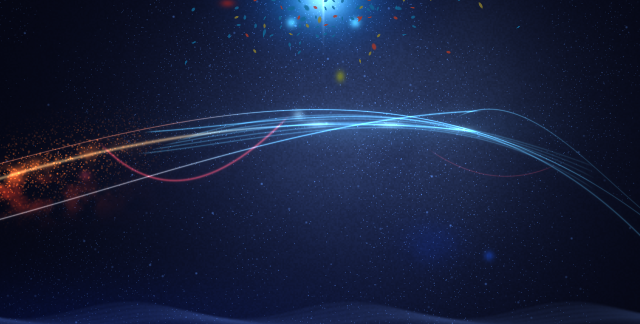
A WebGL 2 fragment shader for this background:

```glsl
#version 300 es
precision highp float;
// Night-blue starry backdrop: a cyan burst with confetti at the top edge, light
// strands (cubics through four heights) across the middle, an ember trail at the
// left and pale veils along the bottom.
uniform vec2 u_resolution;
out vec4 fragColor;

#define ASPECT 1.969
#define STAR_GAIN .62
#define GRAIN .09
#define WIDTH .0025
#define BURST vec2(.995, 1.01)
#define DARK vec3(.016, .022, .068)
#define NAVY vec3(.055, .082, .18)
#define HAZE vec3(.125, .16, .19)
#define CYAN vec3(.20, .43, .52)
#define EMBER vec3(.62, .27, .07)
#define CRIMSON vec3(.50, .13, .15)

vec3 hash3(vec2 p) {
  vec3 q = fract(p.xyx * vec3(.1031, .1030, .0973));
  q += dot(q, q.yxz + 33.33);
  return fract((q.xxy + q.yzz) * q.zyx);
}

float noise(vec2 p) {
  vec2 i = floor(p), f = fract(p);
  f *= f * (3. - 2. * f);
  return mix(mix(hash3(i).x, hash3(i + vec2(1, 0)).x, f.x),
             mix(hash3(i + vec2(0, 1)).x, hash3(i + 1.).x, f.x), f.y);
}

float fbm(vec2 p) {
  float sum = 0., amp = .5;
  for (int i = 0; i < 4; i++) { sum += amp * noise(p); p = p * 2.03 + 7.1; amp *= .5; }
  return sum;
}

// Soft ellipse
float glow(vec2 p, float x, float y, float rx, float ry) {
  vec2 q = (p - vec2(x, y)) / vec2(rx, ry);
  return exp(-dot(q, q));
}

// Cubic through four evenly spaced heights
float arc(float x, float x0, float x1, vec4 h) {
  float u = 3. * (x - x0) / (x1 - x0), a = u - 1., b = u - 2., c = u - 3.;
  return (u * (3. * h.y * b * c - 3. * h.z * a * c + h.w * a * b) - h.x * a * b * c) / 6.;
}

float strand(vec2 p, float x0, float x1, vec4 h, float width) {
  float y = arc(p.x, x0, x1, h);
  float slope = (arc(p.x + .002, x0, x1, h) - y) / .002;
  float d = abs(p.y - y) / sqrt(1. + slope * slope) / width;
  float ends = smoothstep(x0 - .05, x0, p.x) * (1. - smoothstep(x1, x1 + .05, p.x));
  return ends * (exp(-d * d) + .07 * exp(-d * .35));
}

// One jittered dot per cell of a tilted grid, kept by chance
float dots(vec2 p, float scale, float chance, float radius) {
  p = mat2(.8, .6, -.6, .8) * p * scale;
  vec3 h = hash3(floor(p) + 200.);
  float d = length(fract(p) - .2 - .6 * h.xy) / scale;
  return step(h.z, chance) * (1. - smoothstep(0., radius, d)) * (.3 + .7 * h.x);
}

// Rotated paper flakes, thinning out away from the burst
vec4 confetti(vec2 p, float scale) {
  vec2 cell = floor(p * scale);
  vec3 h = hash3(cell + 41.), k = hash3(cell + 97.);
  vec2 q = fract(p * scale) - .35 - .3 * h.xy;
  float s = sin(6.283 * k.x), c = cos(6.283 * k.x);
  q = mat2(c, -s, s, c) * q;
  float shape = 1. - smoothstep(.5, 1.3, length(q / vec2(.26, .08 + .1 * k.y)));
  float keep = step(h.z, .6 * glow((cell + .5) / scale, .995, .98, .29, .11));
  vec3 tint = vec3(.07, .4, .58);
  if (k.z > .7) tint = vec3(.55, .5, .18);
  if (k.z > .86) tint = vec3(.65, .22, .16);
  return vec4(tint, shape * keep * .8);
}

void main() {
  vec2 p = gl_FragCoord.xy / u_resolution * vec2(ASPECT, 1);

  // Sky, haze and grain
  float cloud = fbm(p * 4.), mid = glow(p, 1.06, .53, .68, .72);
  vec3 col = DARK + NAVY * mid;
  col += HAZE * glow(p, 1.17, .64, .47, .34) * (.6 + .7 * cloud);
  col += vec3(.003, .02, .1) * glow(p, .25, 0., .7, .14);
  col += vec3(0, .05, .22) * glow(p, 1.32, .25, .085, .06) * (.2 + cloud);
  col += vec3(.02, .1, .3) * glow(p, 1.505, .21, .015, .015);
  col *= 1. + GRAIN * (2. * noise(p * 210.) - 1.);

  // Stars in three sizes
  float field = smoothstep(.25, .7, fbm(p * 5. + 19.));
  float stars = .7 * dots(p, 95., .45 * field, .003)
    + .9 * dots(p + 3.7, 42., .25 * field, .0038) + 1.2 * dots(p + 8.3, 15., .16, .006);
  col += STAR_GAIN * vec3(.28, .46, .75) * stars * (.4 + .6 * mid);

  // Burst and confetti
  vec2 b = p - BURST;
  col += vec3(0, .12, .32) * glow(b, 0., 0., .21, .14);
  col += vec3(.04, .38, .44) * glow(b, 0., 0., .12, .095);
  col += vec3(.55, .45, .32) * glow(b, 0., 0., .06, .055);
  col += .2 * glow(b, 0., 0., .004, .1);
  col += vec3(.2, .48, .5) * glow(vec2(abs(b.x), b.y), .098, -.08, .015, .015);
  for (float i = 0.; i < 2.; i++) {
    vec4 flake = confetti(p + i * .013, 24. + 13. * i);
    col = mix(col, flake.rgb, flake.a);
  }
  col = mix(col, vec3(.46, .5, .18), .9 * glow(p, 1.047, .764, .013, .017));
  col = mix(col, CRIMSON, .8 * glow(p, .7, .99, .021, .012));

  // Ember trail, patchy with a golden core
  vec4 spine = vec4(.449, .564, .615, .597);
  float above = p.y - arc(p.x, 0., 1.436, spine), smoke = fbm(p * 22.);
  float left = 1. - smoothstep(.1, .5, p.x);
  float patches = smoothstep(.25, .7, smoke);
  col += EMBER * left * patches * exp(-pow(abs(above) / .028, 2.));
  float sparks = dots(p, 62., .5, .006) + dots(p + 5.1, 105., .5, .004);
  col += EMBER * sparks * exp(-pow(abs(above) / .09, 2.)) * (1. - smoothstep(.15, .62, p.x));
  col += vec3(.42, .09, .03) * patches * glow(p, .04, .4, .22, .06);
  col += CRIMSON * .5 * glow(p, .262, .459, .016, .014);

  // Long strands, warm at the left
  float cool = smoothstep(.45, .95, p.x), dim = 1. - .7 * smoothstep(1.3, 1.9, p.x);
  col += mix(vec3(.5, .38, .22), CYAN, cool) * strand(p, 0., 1.436, spine, WIDTH * (2. - cool));
  col += mix(vec3(.35, .19, .13), CYAN, cool) * dim
    * strand(p, 0., ASPECT, vec4(.495, .638, .631, .338), WIDTH * .8);
  col += mix(vec3(.36), CYAN, cool) * strand(p, 0., 1.44, vec4(.323, .462, .587, .656), WIDTH);
  col += CYAN * dim * .8 * strand(p, 1.45, ASPECT, vec4(.656, .633, .513, .359), WIDTH * .8);
  col += CYAN * (.3 + .7 * dim) * .8 * strand(p, .487, ASPECT, vec4(.595, .638, .585, .274), WIDTH);
  for (float t = 0.; t < 1.1; t += .25) {
    vec4 heights = mix(vec4(.59, .645, .61, .5), vec4(.53, .59, .595, .44), t);
    col += CYAN * dim * .42 * strand(p, .62 - .15 * t, 1.79, heights, WIDTH);
  }
  col += CRIMSON * .9 * strand(p, .346, .846, vec4(.521, .444, .479, .6), WIDTH * 1.5);
  col += CRIMSON * .3 * strand(p, 1.36, 1.667, vec4(.513, .469, .456, .474), WIDTH * .8);

  // Hot spots
  float spots = glow(p, .918, .646, .017, .014) + glow(p, .975, .617, .04, .011)
    + glow(p, 1.2, .616, .04, .011) + .5 * glow(p, 1.42, .602, .04, .01);
  col += vec3(.25, .34, .34) * spots + vec3(.03, .08, .11) * glow(p, 1.1, .61, .4, .05);

  // Bottom veils
  for (float k = 0.; k < 5.; k++) {
    float below = .01 + .008 * k + (.014 + .003 * k) * cos(9.24 * p.x - 5.1 + .35 * k) - p.y;
    col += vec3(.03, .042, .065) * smoothstep(-.006, .006, below) * exp(-max(below, 0.) * 45.);
  }
  fragColor = vec4(clamp(col, 0., 1.), 1);
}
```
